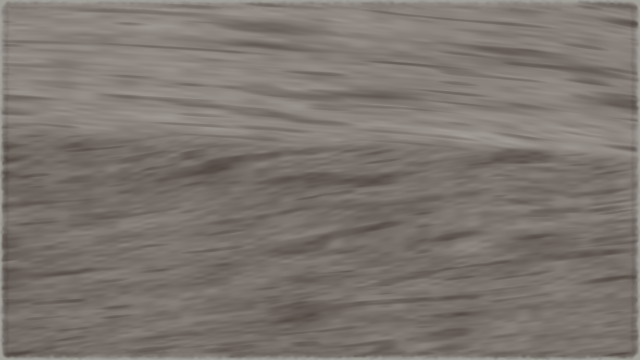
A Shadertoy shader for this texture:

```glsl
// Grey-brown wooden board: a pale band of long falling grain above a darker
// band of short rising grain. Stretched value noise makes the fibres and
// pores; a rounded box distance gives the worn, pale rim.
#define MID_TONE vec3(0.480, 0.450, 0.430)
#define RIM_TONE vec3(0.630, 0.630, 0.605)
#define UPPER_LIGHT 0.058
#define LOWER_LIGHT -0.008
#define UPPER_PORE 0.125
#define LOWER_PORE 0.095
#define FIBRE_CONTRAST 0.105
#define FINE_CONTRAST 0.065
#define RIM_WIDTH 0.013

float hash(vec2 cell) {
    return fract(sin(dot(cell, vec2(127.1, 311.7))) * 43758.5453);
}

float noise(vec2 p) {
    vec2 cell = floor(p);
    vec2 f = fract(p);
    f = f * f * (3.0 - 2.0 * f);
    float low = mix(hash(cell), hash(cell + vec2(1.0, 0.0)), f.x);
    float high = mix(hash(cell + vec2(0.0, 1.0)), hash(cell + vec2(1.0)), f.x);
    return mix(low, high, f.y);
}

// Soft fibres in two widths, centred on zero
float fibres(vec2 g, float stretch) {
    float broad = noise(g * vec2(2.2 * stretch, 30.0)) - 0.5;
    float narrow = noise(g * vec2(5.0 * stretch, 66.0) + 17.0) - 0.5;
    float fine = noise(g * vec2(17.0 * stretch, 125.0) + 41.0) - 0.5;
    return FIBRE_CONTRAST * (0.6 * broad + 0.6 * narrow) + FINE_CONTRAST * fine;
}

// Thin dark pores: the peaks of two layers of stretched noise
float pores(vec2 g, float stretch) {
    float longPore = noise(g * vec2(2.8 * stretch, 44.0) + 73.0);
    float shortPore = noise(g * vec2(5.5 * stretch, 72.0) + 119.0);
    return max(smoothstep(0.64, 0.94, longPore),
               0.75 * smoothstep(0.68, 0.95, shortPore));
}

float upperGrain(vec2 p) {
    vec2 g = p;
    g.y += 0.025 * p.x + 0.032 * p.x * p.x;
    g.y += 0.018 * (noise(p * vec2(2.5, 5.0)) - 0.5);
    float glow = 0.035 * exp(-pow((g.y - 0.70) / 0.045, 2.0));
    return UPPER_LIGHT + glow + fibres(g, 1.0) - UPPER_PORE * pores(g, 1.0);
}

float lowerGrain(vec2 p) {
    vec2 g = p;
    g.y -= 0.11 * p.x;
    g.y += 0.035 * (noise(p * vec2(3.0, 7.0) + 5.0) - 0.5);
    float shade = -0.022 * exp(-pow((p.y - 0.50) / 0.09, 2.0));
    float paleSide = 0.025 * smoothstep(1.0, 1.7, p.x) * smoothstep(0.3, 0.45, p.y);
    float knot = -0.055 * exp(-dot((p - vec2(1.48, 0.33)) * vec2(14.0, 26.0),
                                   (p - vec2(1.48, 0.33)) * vec2(14.0, 26.0)));
    return LOWER_LIGHT + shade + paleSide + knot
         + fibres(g, 1.7) - LOWER_PORE * pores(g, 1.7);
}

float roundedBox(vec2 p, vec2 halfSize, float radius) {
    vec2 q = abs(p) - halfSize + radius;
    return length(max(q, 0.0)) + min(max(q.x, q.y), 0.0) - radius;
}

void mainImage(out vec4 fragColor, in vec2 fragCoord) {
    vec2 p = fragCoord / iResolution.y;
    vec2 size = vec2(iResolution.x / iResolution.y, 1.0);

    // Two bands of growth meeting along a wavering seam
    float seam = 0.635 - 0.035 * p.x + 0.025 * (noise(p * vec2(4.0, 30.0)) - 0.5);
    float upper = smoothstep(-0.018, 0.018, p.y - seam);
    float light = mix(lowerGrain(p), upperGrain(p), upper);

    // Broad drifting stains
    light += 0.035 * (noise(p * vec2(2.0, 8.0) + 31.0) - 0.5);
    vec3 color = MID_TONE + light * vec3(0.98, 1.02, 1.03);

    // Worn rim with a faint dark line just inside it
    float inside = -roundedBox(p - 0.5 * size, 0.5 * size, 0.025);
    inside += 0.005 * (noise(p * 90.0) - 0.5);
    float line = exp(-pow((inside - 1.5 * RIM_WIDTH) / (0.4 * RIM_WIDTH), 2.0));
    color -= 0.035 * line;
    color = mix(RIM_TONE, color, smoothstep(0.0, RIM_WIDTH, inside));

    fragColor = vec4(clamp(color, 0.0, 1.0), 1.0);
}
```
